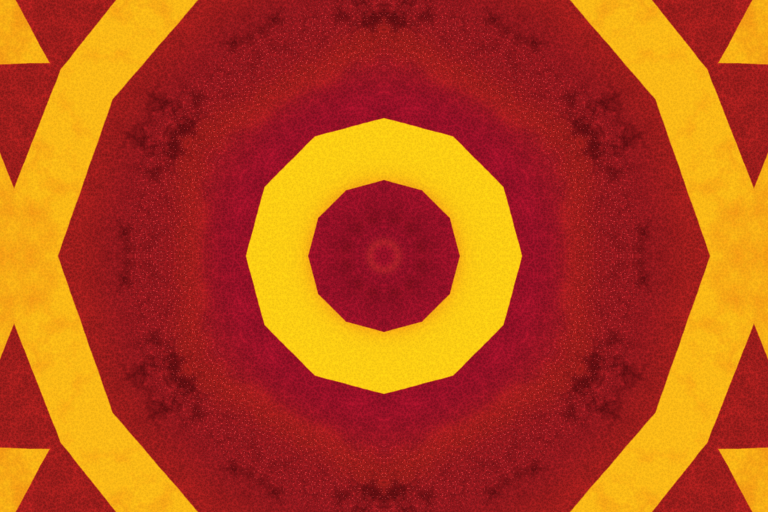
This background is drawn by a Shadertoy shader. Its source:

```glsl
// Kaleidoscopic painted wall: a golden twelve-sided ring inside a larger gold band on mottled red.
#define RED vec3(0.625, 0.105, 0.125)
#define CRIMSON vec3(0.62, 0.07, 0.16)
#define RUST vec3(0.68, 0.14, 0.10)
#define SHADOW vec3(0.34, 0.045, 0.055)
#define GOLD vec3(1.0, 0.815, 0.08)
#define AMBER vec3(0.99, 0.73, 0.09)
#define ORANGE vec3(0.95, 0.58, 0.08)
#define RING_INNER 0.296
#define RING_OUTER 0.540
#define GRAIN 0.13

const float SECTOR = 1.04719755;

vec2 hash2(vec2 p) {
    vec3 q = fract(p.xyx * vec3(0.1031, 0.1030, 0.0973));
    q += dot(q, q.yzx + 33.33);
    return fract((q.xx + q.yz) * q.zy);
}

// Distance to the nearest scattered cell point
float cellular(vec2 p) {
    vec2 cell = floor(p), local = fract(p);
    float nearest = 2.0;
    for (int y = -1; y <= 1; y++)
    for (int x = -1; x <= 1; x++) {
        vec2 offset = vec2(x, y);
        vec2 delta = offset + hash2(cell + offset + 40.0) - local;
        nearest = min(nearest, dot(delta, delta));
    }
    return sqrt(nearest);
}

// Layered cells, centred near zero
float mottle(vec2 p) {
    float sum = 0.0, weight = 0.5;
    for (int i = 0; i < 4; i++) {
        sum += weight * (cellular(p) - 0.5);
        p = mat2(1.6, 1.2, -1.2, 1.6) * p + 7.3;
        weight *= 0.6;
    }
    return sum;
}

// Mirror the plane into one 30 degree wedge
vec2 fold(vec2 p) {
    float angle = atan(p.y, p.x);
    angle = abs(mod(angle + 0.5 * SECTOR, SECTOR) - 0.5 * SECTOR);
    return length(p) * vec2(cos(angle), sin(angle));
}

// Signed distance to line ab, positive on its right
float side(vec2 p, vec2 a, vec2 b) {
    vec2 d = normalize(b - a);
    return dot(p - a, vec2(d.y, -d.x));
}

// Twelve-sided outline with alternating corner radii, positive outside
float dodecagon(vec2 p, float r0, float r1) {
    return side(p, vec2(r0, 0.0), r1 * vec2(0.866, 0.5));
}

float blob(vec2 p, vec2 centre, vec2 size) {
    vec2 d = (p - centre) / size;
    return exp(-dot(d, d));
}

// Weathered red ground
vec3 redPaint(vec2 p, float r, float rough, float fine) {
    vec3 col = mix(CRIMSON, RED, smoothstep(0.55, 0.85, r));
    float hexLine = exp(-pow((p.x - 0.75 + 0.08 * rough) / 0.06, 2.0));
    col = mix(col, RUST, 0.55 * hexLine + 0.45 * smoothstep(1.02, 1.2, r));

    // Dark stains between the two gold bands
    float stain = blob(p, vec2(0.89, 0.45), vec2(0.16, 0.14))
                + 0.75 * blob(p, vec2(1.0, 0.07), vec2(0.14, 0.11))
                + 0.45 * blob(p, vec2(0.90, 0.24), vec2(0.12, 0.2));
    col = mix(col, SHADOW, clamp(stain * (0.5 + 2.6 * rough), 0.0, 0.85));

    // Pale flecks along the worn zone
    float worn = smoothstep(0.68, 0.8, r) * smoothstep(1.12, 0.9, r);
    float fleck = smoothstep(0.24, 0.08, cellular(p * 62.0)) * worn;
    col += fleck * vec3(0.13, 0.08, 0.075);

    // Rosette at the centre
    float petals = blob(p, vec2(0.155, 0.05), vec2(0.055, 0.04));
    col = mix(col, SHADOW, clamp(petals * (0.45 + 1.5 * rough), 0.0, 0.5));
    float hub = exp(-pow((r - 0.055) / 0.018, 2.0));
    col = mix(col, vec3(0.72, 0.18, 0.16), 0.5 * hub);
    return col * (1.0 + GRAIN * 1.6 * fine + 0.25 * rough);
}

// Golden paint, deeper in tone away from the middle
vec3 goldPaint(vec2 p, float r, float rough, float fine) {
    vec3 col = mix(GOLD, AMBER, smoothstep(0.8, 1.2, r));
    float deep = blob(p, vec2(1.46, 0.0), vec2(0.24, 0.4)) + smoothstep(1.45, 1.7, r);
    float streak = sin(p.x * 31.0 + 4.0 * sin(p.y * 9.0)) * sin(p.y * 23.0 + p.x * 8.0);
    float outer = smoothstep(0.8, 1.2, r);
    col = mix(col, ORANGE, clamp(deep * 0.55 + outer * (0.16 * streak + 1.1 * rough), 0.0, 0.9));
    col = mix(col, ORANGE, 0.5 * exp(-max(r - RING_INNER, 0.0) / 0.03));
    return col * (1.0 + GRAIN * 0.55 * fine);
}

void mainImage(out vec4 fragColor, in vec2 fragCoord) {
    float px = 2.0 / iResolution.y;
    vec2 uv = (fragCoord - 0.5 * iResolution.xy) * px;
    vec2 p = fold(uv);
    float r = length(p);
    float rough = mottle(p * 11.0);
    float fine = cellular(p * 75.0) + cellular(p * 120.0 + 9.0) - 1.0;

    // Middle ring
    float ring = min(dodecagon(p, RING_INNER, RING_INNER), -dodecagon(p, RING_OUTER, RING_OUTER));

    // Outer band, its red notches and the gold corners
    vec2 notchTip = vec2(1.445, 0.266), bandCorner = vec2(1.262, 0.733), cornerTip = vec2(1.3125, 0.754);
    float notch = min(side(p, notchTip, bandCorner), -side(p, notchTip, notchTip + vec2(0.055, 0.14)));
    float corner = -side(p, cornerTip, cornerTip + vec2(1.0, -0.03));
    float band = max(min(dodecagon(p, 1.273, 1.223), -notch), corner);

    float gold = max(ring, band) + 0.004 * rough;
    vec3 col = mix(redPaint(p, r, rough, fine), goldPaint(p, r, rough, fine), smoothstep(-px, px, gold));
    fragColor = vec4(clamp(col, 0.0, 1.0), 1.0);
}
```
